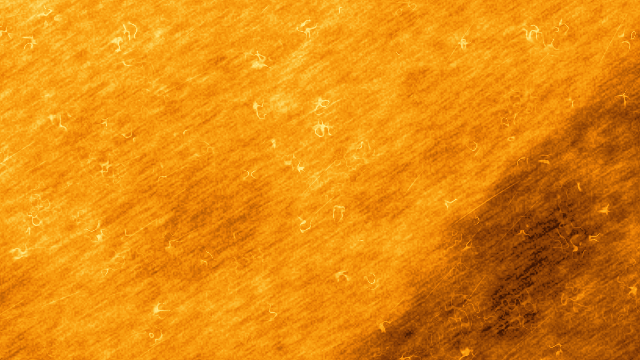
This texture is drawn by a Shadertoy shader. Its source:

```glsl
// Worn golden metal: a cloudy amber sheet with diagonal brushing, thin scratches
// and curly pale flakes, burnt dark toward the lower right. Layered noise builds
// one tone value, which a colour ramp turns into amber.

float hash(vec2 p) {
    vec3 q = fract(vec3(p.xyx) * 0.1031);
    q += dot(q, q.yzx + 33.33);
    return fract((q.x + q.y) * q.z);
}

vec2 hash2(vec2 p) {
    return vec2(hash(p + 17.3), hash(p + 71.9));
}

float noise(vec2 p) {
    vec2 i = floor(p), f = fract(p);
    f = f * f * (3.0 - 2.0 * f);
    return mix(mix(hash(i), hash(i + vec2(1, 0)), f.x),
               mix(hash(i + vec2(0, 1)), hash(i + vec2(1, 1)), f.x), f.y);
}

float fbm(vec2 p) {
    float sum = 0.0, amp = 0.5;
    for (int i = 0; i < 5; i++) {
        sum += amp * noise(p);
        p = mat2(1.6, 1.2, -1.2, 1.6) * p + 9.7;
        amp *= 0.5;
    }
    return sum / 0.97;
}

vec2 rotate(vec2 p, float a) {
    return vec2(cos(a) * p.x + sin(a) * p.y, cos(a) * p.y - sin(a) * p.x);
}

// Straight scratch fading out toward both ends
float scratch(vec2 p, vec2 centre, float angle, float halfLen) {
    vec2 q = rotate(p - centre, angle);
    q.y += 0.25 * q.x * q.x;
    return smoothstep(0.0026, 0.0004, abs(q.y)) * smoothstep(halfLen, halfLen * 0.5, abs(q.x));
}

float scratches(vec2 p) {
    float sum = 0.0;
    for (int i = 0; i < 64; i++) {
        vec2 id = vec2(float(i), 5.0);
        vec2 r = hash2(id), s = hash2(id + 40.0);
        float angle = 0.58 + (r.x + s.y - 1.0) * 0.6;
        sum += scratch(p, r * vec2(1.8, 1.0), angle, 0.02 + 0.11 * s.x * s.x) * (0.3 + 0.6 * s.y);
    }
    return sum + 1.3 * scratch(p, vec2(1.35, 0.44), 0.58, 0.14);
}

// Small irregular spots, one at most per grid cell
float spots(vec2 p) {
    vec2 cell = floor(p * 9.0);
    float mask = 0.0;
    for (int k = 0; k < 9; k++) {
        vec2 id = cell + vec2(k % 3, k / 3) - 1.0;
        vec2 centre = (id + hash2(id)) / 9.0;
        float radius = 0.014 + 0.026 * hash(id + 3.1);
        float present = step(0.5, hash(id + 8.4));
        mask = max(mask, present * smoothstep(radius, radius * 0.45, length(p - centre)));
    }
    return mask;
}

// Curly rims that follow the level lines of a noise field
float flakes(vec2 p) {
    vec2 warp = vec2(noise(p * 60.0), noise(p * 60.0 + 31.0)) - 0.5;
    vec2 q = p + 0.012 * warp;
    float rim = smoothstep(0.13, 0.02, abs(noise(q * 62.0) - 0.52));
    float scattered = 0.45 * smoothstep(0.56, 0.75, fbm(p * 7.0 + 20.0));
    return rim * max(spots(q), scattered);
}

vec3 amber(float t) {
    vec3 c = mix(vec3(0.26, 0.09, 0.01), vec3(0.53, 0.24, 0.02), smoothstep(0.0, 0.2, t));
    c = mix(c, vec3(0.71, 0.36, 0.02), clamp((t - 0.2) / 0.2, 0.0, 1.0));
    c = mix(c, vec3(0.91, 0.49, 0.02), clamp((t - 0.4) / 0.2, 0.0, 1.0));
    c = mix(c, vec3(0.96, 0.58, 0.04), clamp((t - 0.6) / 0.12, 0.0, 1.0));
    c = mix(c, vec3(0.98, 0.65, 0.09), clamp((t - 0.72) / 0.12, 0.0, 1.0));
    c = mix(c, vec3(0.98, 0.74, 0.21), clamp((t - 0.84) / 0.12, 0.0, 1.0));
    return mix(c, vec3(1.0, 0.91, 0.52), clamp((t - 0.96) / 0.25, 0.0, 1.0));
}

void mainImage(out vec4 fragColor, in vec2 fragCoord) {
    vec2 p = fragCoord / iResolution.y;
    vec2 along = rotate(p, 0.56);

    // Cloudy stains, brushing and fine grain
    float cloud = fbm(along * vec2(3.5, 5.5) + 4.0) - 0.5;
    float brushed = noise(along * vec2(28.0, 170.0)) - 0.5;
    float mottle = fbm(along * vec2(22.0, 42.0) + 50.0) - 0.5;
    float grain = noise(p * 230.0) - 0.5;
    float tone = 0.725 + 0.42 * cloud + 0.2 * brushed + 0.3 * mottle + 0.2 * grain;

    // Glowing upper left corner and a faint stain left of the middle
    tone += 0.26 * exp(-2.6 * length(p - vec2(0.08, 1.0)));
    tone -= 0.13 * exp(-22.0 * dot(p - vec2(0.62, 0.42), p - vec2(0.62, 0.42)));
    tone -= 0.14 * exp(-9.0 * dot(p, p));

    // Burnt lower right, deepest along its diagonal edge
    float edge = p.x - 1.05 - 0.93 * (p.y - 0.05) + 0.5 * cloud + 0.2 * mottle;
    float burn = smoothstep(-0.12, 0.13, edge);
    tone -= burn * (0.48 - 0.1 * smoothstep(0.15, 0.5, edge));
    tone += burn * 0.35 * (fbm(p * 9.0 + 80.0) - 0.5);

    // Pale wear marks
    tone += flakes(p) * mix(0.32, 0.42, burn);
    tone += min(scratches(p), 1.3) * 0.17;

    fragColor = vec4(amber(tone), 1.0);
}
```
